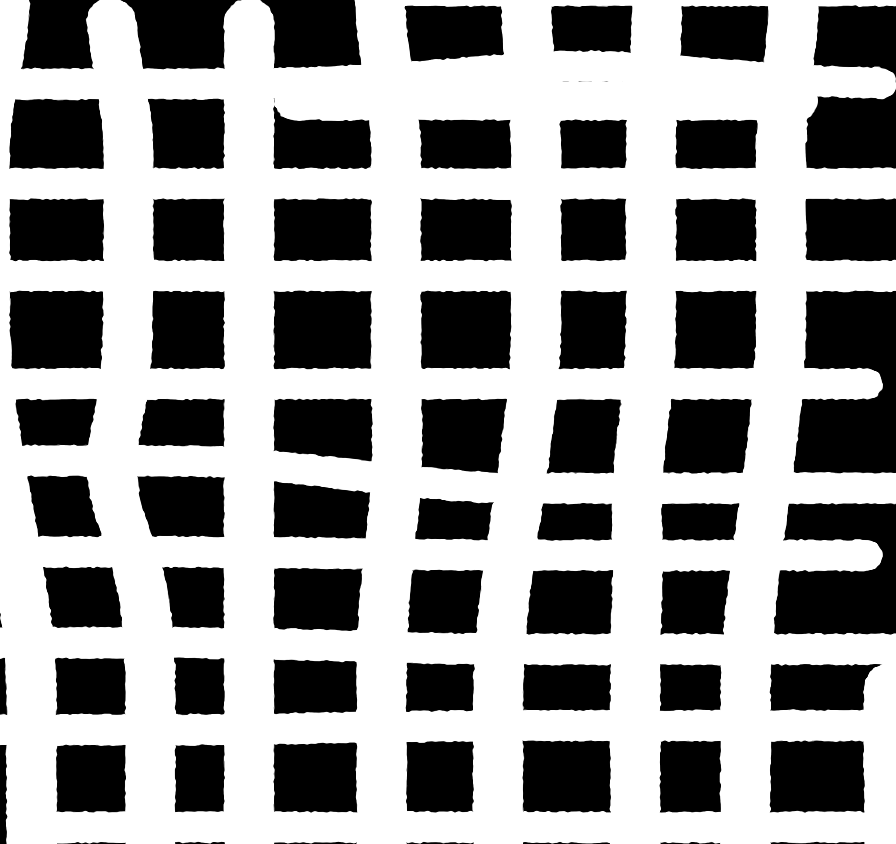
Reproduce this pattern procedurally as a Shadertoy shader.

```glsl
#define SPAN 768.0          // layout units across the canvas width
#define COLUMN_HALF 21.5    // half width of upright bars
#define ROW_HALF 13.3       // half width of level bars
#define BROAD_HALF 17.0     // half width of the broad upper bar
#define ARCH 15.0           // rise of the upper bar
#define ROUGHNESS 1.6       // raggedness of the edges
#define GRAIN 0.3           // frequency of the raggedness
#define INK vec3(0.0)
#define PAPER vec3(1.0)

const int COLUMNS = 8;
const int ROWS = 11;

// Upright bars: x at top, middle and bottom, then sideways bulge
const vec4 columnBars[COLUMNS] = vec4[COLUMNS](
    vec4(4, -13, 27, 0),      vec4(95, 110, 129, -21),
    vec4(213.5, 213.5, 213.5, 0), vec4(326, 339.5, 327, 5),
    vec4(451, 459.5, 427, 0), vec4(563, 558, 544.5, -6),
    vec4(680, 669.5, 639, 0), vec4(764, 764, 762, 0));

// Level bars: y at left and right, then first and last x
const vec4 rowBars[ROWS] = vec4[ROWS](
    vec4(-8, -8, 315, 999),    vec4(72, 72, -99, 755),
    vec4(86, 86, 252, 684),    vec4(157.5, 157.5, -99, 999),
    vec4(236.5, 236.5, -99, 999), vec4(329, 329, -99, 743),
    vec4(395, 418.5, -99, 999), vec4(473, 476, -99, 743),
    vec4(551, 556.5, -99, 999), vec4(625.5, 622, -99, 999),
    vec4(709, 709, 20, 999));

float hash(vec2 p) {
    p = fract(p * vec2(0.1031, 0.1137));
    p += dot(p, p.yx + 33.33);
    return fract((p.x + p.y) * p.x * 17.0);
}

float noise(vec2 p) {
    vec2 cell = floor(p), f = fract(p);
    f = f * f * (3.0 - 2.0 * f);
    return mix(mix(hash(cell), hash(cell + vec2(1, 0)), f.x),
               mix(hash(cell + vec2(0, 1)), hash(cell + vec2(1, 1)), f.x), f.y);
}

float bell(float x, float centre, float width) {
    float t = (x - centre) / width;
    return exp(-t * t);
}

// Drifting upright bar, with a round upper end where it starts on the canvas
float columnDistance(vec2 p, int i) {
    vec4 bar = columnBars[i];
    float x = mix(bar.x, bar.y, smoothstep(0.0, 130.0, p.y));
    x += (bar.z - bar.y) * smoothstep(270.0, 600.0, p.y);
    x += bar.w * bell(p.y, 410.0, 70.0);
    float start = (i == 1 || i == 2) ? 20.0 : (i == 7 ? 590.0 : -99.0);
    return length(vec2(p.x - x, max(start - p.y, 0.0))) - COLUMN_HALF;
}

// Level bar with round ends
float rowDistance(vec2 p, int i) {
    vec4 bar = rowBars[i];
    float y = mix(bar.x, bar.y, smoothstep(150.0, 450.0, p.x));
    if (i == 1) y -= ARCH * bell(p.x, 500.0, 150.0);
    float beyond = max(max(bar.z - p.x, p.x - bar.w), 0.0);
    return length(vec2(beyond, p.y - y)) - (i == 2 ? BROAD_HALF : ROW_HALF);
}

void mainImage(out vec4 fragColor, in vec2 fragCoord) {
    float unit = SPAN / iResolution.x;
    vec2 p = vec2(fragCoord.x, iResolution.y - fragCoord.y) * unit;

    // Union of all bars
    float d = SPAN;
    for (int i = 0; i < COLUMNS; i++) d = min(d, columnDistance(p, i));
    for (int i = 0; i < ROWS; i++) d = min(d, rowDistance(p, i));

    // Ragged, antialiased edge
    d += ROUGHNESS * (noise(p * GRAIN) - 0.5);
    float ink = smoothstep(-0.6 * unit, 0.6 * unit, d);
    fragColor = vec4(mix(PAPER, INK, ink), 1.0);
}
```
